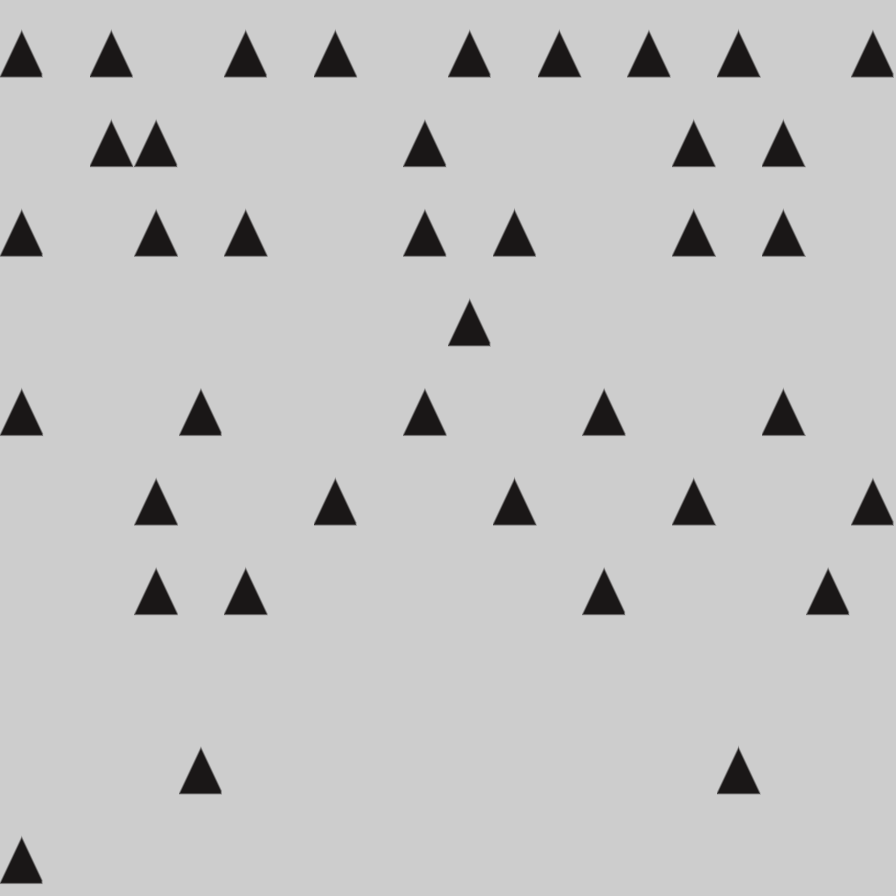
This pattern is drawn by a WebGL 1 fragment shader. Its source:

```glsl
precision highp float;
// Small dark triangles scattered on a pale grey 20 by 10 grid.
// Each row has a count that thins downwards; its triangles are drawn from
// jittered slots leaning left, then shaded with a signed distance.

uniform vec2 u_resolution;

float hash(vec2 p) {
  return fract(sin(dot(p, vec2(127.1, 311.7))) * 43758.5453);
}

// Triangles in a row, counted from the top: even rows are the fuller ones.
float rowCount(float row) {
  float even = 9.3 - 0.85 * row;
  float odd = (3.4 + 1.9 * sin(1.5708 * row)) * (row > 6.0 ? 0.3 : 1.0);
  return floor(mod(row, 2.0) < 0.5 ? even : odd);
}

// 1 if one of the row's slots lands on this column, else 0.
float occupied(float column, float row) {
  float count = rowCount(row);
  bool regular = row == 5.0;
  float lean = regular ? 1.0 : 1.0 + 0.8 / max(count, 1.0);
  float found = 0.0;
  for (int i = 0; i < 9; i++) {
    float slot = float(i);
    if (slot >= count) break;
    float jitter = regular ? 0.8 : hash(vec2(slot + 3.0, row + 7.0));
    float place = floor(20.0 * pow((slot + jitter) / count, lean));
    if (abs(place - column) < 0.5) found = 1.0;
  }
  return found;
}

// Upright triangle with its right corner cut at x = cut.
float triangleDistance(vec2 p, float cut) {
  vec2 size = vec2(0.485, 1.03);
  float sides = dot(vec2(abs(p.x), p.y - size.y), normalize(size.yx));
  return max(max(sides, -p.y), p.x - cut);
}

void main() {
  // One unit is a column width; rows are two units tall.
  vec2 p = gl_FragCoord.xy / u_resolution * 20.0;
  float column = floor(p.x);
  float row = 9.0 - floor(p.y / 2.0);
  vec2 local = vec2(fract(p.x) - 0.485, mod(p.y, 2.0) - 0.28);

  // Slightly uneven trimming of the right corners
  float cut = 0.45 + 0.04 * hash(vec2(column, row));
  float soft = max(0.03, 14.0 / min(u_resolution.x, u_resolution.y));
  float ink = 1.0 - smoothstep(-soft, soft, triangleDistance(local, cut));
  ink *= occupied(column, row);

  vec3 paper = vec3(0.804);
  vec3 black = vec3(0.10, 0.09, 0.09);
  gl_FragColor = vec4(mix(paper, black, ink), 1.0);
}
```
